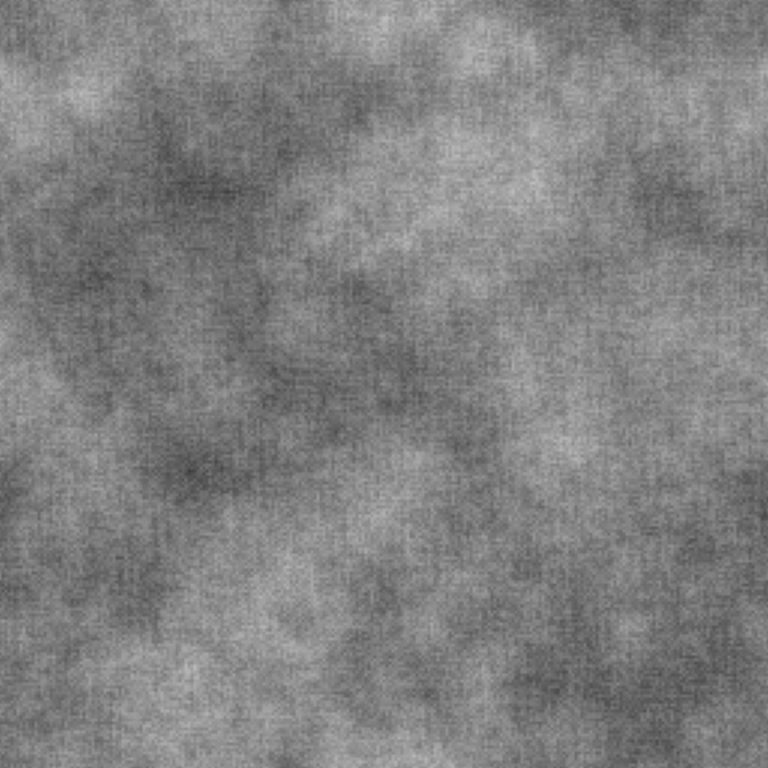
Reproduce this texture procedurally as a WebGL 2 fragment shader.

```glsl
#version 300 es
precision highp float;
// Mottled grey cloth: soft blotches from octaves of wrapping value noise,
// overlaid with faint horizontal and vertical threads and a fine grain.
// Every layer has a whole number of cells per side, so the result tiles.

uniform vec2 u_resolution;
out vec4 fragColor;

float hash(vec2 cell, float seed) {
    return fract(sin(dot(cell, vec2(127.1, 311.7)) + seed * 74.7) * 43758.5453);
}

// Value noise centred on zero; cells gives the repeats across the canvas.
float wrappedNoise(vec2 uv, vec2 cells, float seed) {
    vec2 p = uv * cells;
    vec2 low = mod(floor(p), cells);
    vec2 high = mod(low + 1.0, cells);
    vec2 t = fract(p);
    t = t * t * (3.0 - 2.0 * t);
    float bottom = mix(hash(low, seed), hash(vec2(high.x, low.y), seed), t.x);
    float top = mix(hash(vec2(low.x, high.y), seed), hash(high, seed), t.x);
    return mix(bottom, top, t.y) - 0.5;
}

// Blotches from a quarter of the canvas down to small flecks.
float clouds(vec2 uv) {
    float sum = 0.0;
    float amplitude = 0.24;
    float cells = 4.0;
    for (int octave = 0; octave < 6; octave++) {
        sum += amplitude * wrappedNoise(uv, vec2(cells), float(octave) + 1.0);
        amplitude *= 0.7;
        cells *= 2.0;
    }
    return sum;
}

// Short stretched strands running along both axes.
float threads(vec2 uv) {
    float across = wrappedNoise(uv, vec2(40.0, 256.0), 11.0);
    float upright = wrappedNoise(uv, vec2(256.0, 40.0), 12.0);
    return 0.056 * (across + upright);
}

void main() {
    vec2 uv = gl_FragCoord.xy / u_resolution;
    float grain = 0.115 * wrappedNoise(uv, vec2(256.0), 17.0);
    float grey = 0.49 + clouds(uv) + threads(uv) + grain;
    fragColor = vec4(vec3(clamp(grey, 0.0, 1.0)), 1.0);
}
```
